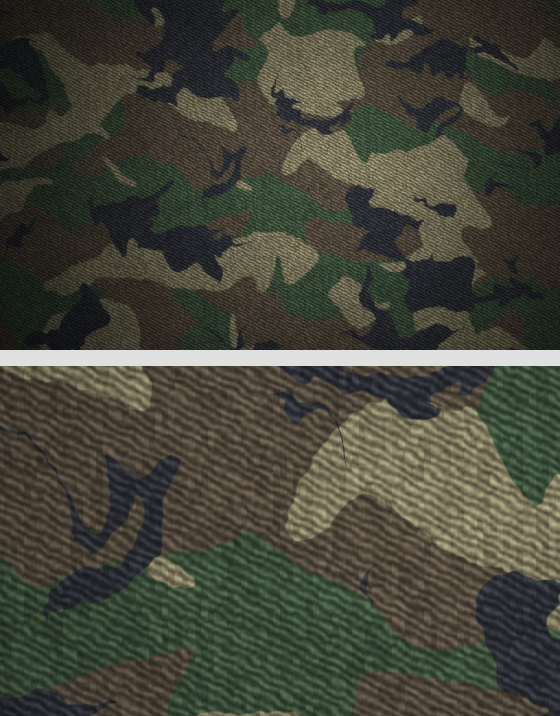
Top: the whole. Bottom: its middle third, enlarged.
This texture is drawn by a Shadertoy shader. Its source:

```glsl
// Woodland camouflage printed on twill cloth under a soft spotlight.
// Warped gradient noise is cut into green, tan and navy patches over brown,
// then shaded by stepped columns of stitches and a vignette.

const vec3 BROWN = vec3(0.275, 0.242, 0.20);
const vec3 GREEN = vec3(0.20, 0.265, 0.195);
const vec3 TAN   = vec3(0.425, 0.405, 0.315);
const vec3 NAVY  = vec3(0.148, 0.158, 0.18);
const float TAU = 6.2831853;

float hash(vec2 p) {
    return fract(sin(dot(p, vec2(127.1, 311.7))) * 43758.5453);
}

// Dot product of a random unit gradient with the offset from its corner
float cornerSlope(vec2 cell, vec2 offset) {
    float angle = TAU * hash(cell);
    return dot(vec2(cos(angle), sin(angle)), offset);
}

float gradientNoise(vec2 p) {
    vec2 i = floor(p), f = fract(p);
    vec2 w = f * f * f * (f * (f * 6.0 - 15.0) + 10.0);
    vec2 e = vec2(1.0, 0.0);
    float low  = mix(cornerSlope(i, f), cornerSlope(i + e, f - e), w.x);
    float high = mix(cornerSlope(i + e.yx, f - e.yx),
                     cornerSlope(i + e.xx, f - e.xx), w.x);
    return mix(low, high, w.y);
}

// Bends the plane so that patch outlines grow lobes or frayed edges
vec2 warp(vec2 p, float frequency, float amount, float seed) {
    vec2 q = p * frequency + seed;
    return p + amount * vec2(gradientNoise(q), gradientNoise(q + 37.4));
}

// Broad sideways patches, positive inside
float patchField(vec2 p, vec2 frequency, float threshold, float seed) {
    vec2 q = warp(warp(p, 5.0, 0.13, seed), 13.0, 0.04, seed + 9.0);
    q.y += 0.1 * q.x;
    float shape = gradientNoise(q * frequency + seed);
    shape += 0.32 * gradientNoise(q * frequency * 2.1 + seed + 51.0);
    return shape - threshold;
}

// Branching strokes along the zero lines of noise, thick only in some areas
float branchField(vec2 p, float seed) {
    vec2 q = warp(warp(p, 7.0, 0.09, seed), 22.0, 0.035, seed + 5.0);
    float thickness = 0.01 + 0.62 * gradientNoise(q * vec2(3.2, 4.6) + seed + 23.0);
    return thickness - abs(gradientNoise(q * vec2(5.0, 7.4) + seed));
}

// Antialiased coverage of a field that is positive inside
float coverage(float field) {
    return clamp(field / max(1.5 * fwidth(field), 1e-4) + 0.5, 0.0, 1.0);
}

// Upright columns of stitches; each column drops by a fixed step, so the
// stitches line up as ribs falling to the right; returns about -1 to 1
float twill(vec2 p, float columns, float rows, float drop) {
    float x = p.x * columns;
    float column = floor(x);
    float y = p.y * rows + x * drop + 0.45 * gradientNoise(p * 60.0);
    float rib = -cos(TAU * y);
    float stitch = hash(vec2(column, floor(y))) - 0.5;
    float speck = gradientNoise(p * vec2(1.1, 1.3) * columns);
    return 0.52 * rib + 0.6 * stitch + 0.6 * speck;
}

// Light pool just right of the middle, fading to dark corners
float spotlight(vec2 p, vec2 centre) {
    vec2 d = p - centre;
    return mix(0.24, 1.15, exp(-1.9 * dot(d, d)));
}

void mainImage(out vec4 fragColor, in vec2 fragCoord) {
    vec2 p = fragCoord / iResolution.y;
    float aspect = iResolution.x / iResolution.y;

    // Printed layers, from the ground up, frayed by the threads
    vec2 q = warp(p, 85.0, 0.004, 3.0);
    vec3 color = BROWN;
    color = mix(color, GREEN, coverage(patchField(q, vec2(2.5, 4.8), 0.02, 12.3)));
    color = mix(color, TAN, coverage(patchField(q, vec2(3.2, 6.2), 0.13, 71.6)));
    color = mix(color, NAVY, coverage(branchField(q, 43.8)));

    // Cloth relief with pale thread tops
    float weave = twill(p, 160.0, 104.0, 0.34);
    color = color * (1.0 + 0.38 * weave) + 0.04 * max(weave, 0.0);

    // Uneven wear and light
    color *= 1.0 + 0.08 * gradientNoise(p * 9.0);
    color *= spotlight(p, vec2(0.57 * aspect, 0.53));
    fragColor = vec4(color, 1.0);
}
```
